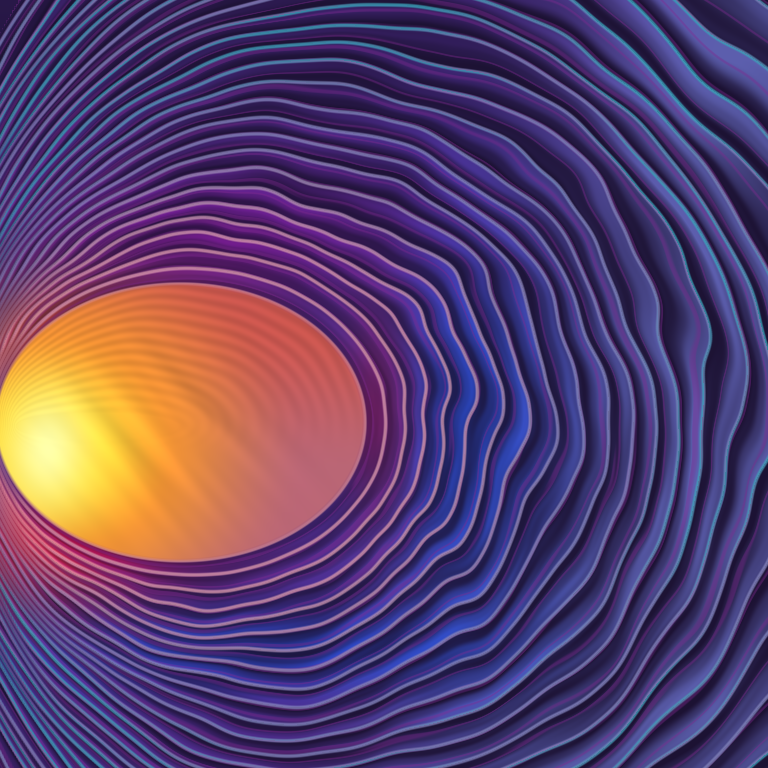
Reproduce this background procedurally as a Shadertoy shader.

```glsl
// A glowing tunnel mouth wrapped in nested, off-centre ridges.
// Each point is solved for the ellipse of a growing family that passes through
// it; that depth sets ridge edges, shading and fibres, tinted by soft glows.

const vec2 CORE = vec2(0.062, 0.415);

vec2 hashGradient(vec2 cell) {
    vec3 q = fract(cell.xyx * vec3(0.1031, 0.1030, 0.0973));
    q += dot(q, q.yzx + 33.33);
    float a = 6.2832 * fract((q.x + q.y) * q.z);
    return vec2(cos(a), sin(a));
}

float gradientNoise(vec2 p) {
    vec2 i = floor(p), f = fract(p);
    vec2 u = f * f * f * (f * (f * 6.0 - 15.0) + 10.0);
    vec2 e = vec2(1.0, 0.0);
    float a = dot(hashGradient(i), f);
    float b = dot(hashGradient(i + e), f - e);
    float c = dot(hashGradient(i + e.yx), f - e.yx);
    float d = dot(hashGradient(i + 1.0), f - 1.0);
    return mix(mix(a, b, u.x), mix(c, d, u.x), u.y);
}

float glow(vec2 p, vec2 center, vec2 size) {
    vec2 q = (p - center) / size;
    return exp(-dot(q, q));
}

// Point relative to the ellipse at a given depth; its length is 1 on the rim.
vec2 ringSpace(vec2 p, float depth) {
    vec2 center = vec2(0.235, 0.45) + depth * vec2(0.225, 0.01);
    vec2 radius = vec2(0.24, 0.18) + depth * vec2(0.28, 0.34);
    return (p - center) / radius;
}

// Bisect for the ellipse through p; zero is the rim of the opening.
float tunnelDepth(vec2 p) {
    float lo = -0.48, hi = 2.2;
    for (int i = 0; i < 21; i++) {
        float mid = 0.5 * (lo + hi);
        if (length(ringSpace(p, mid)) > 1.0) lo = mid; else hi = mid;
    }
    return 0.5 * (lo + hi);
}

// Thin line at whole phases; slope converts phase into canvas distance.
float ridgeLine(float phase, float slope, float width, float pixel) {
    float d = abs(fract(phase + 0.5) - 0.5) / slope;
    return smoothstep(width + pixel, width * 0.3, d);
}

vec3 openingColor(vec2 p, float depth) {
    float d = length((p - CORE) * vec2(1.0, 1.12));
    vec3 rose = mix(vec3(0.73, 0.40, 0.46), vec3(0.78, 0.33, 0.30),
                    smoothstep(0.38, 0.58, p.y));
    vec3 col = mix(vec3(0.95, 0.58, 0.19), rose, smoothstep(0.13, 0.34, d));
    col = mix(vec3(1.0, 0.87, 0.22), col, smoothstep(0.05, 0.17, d));
    col = mix(col, vec3(1.0, 1.0, 0.66), glow(p, CORE, vec2(0.05, 0.07)));
    // Diagonal folds and faint inner rings.
    float across = dot(p, vec2(0.74, 0.67));
    float fold = gradientNoise(vec2(across * 38.0, (p.x - p.y) * 3.0));
    col *= 1.0 + 0.22 * fold * glow(p, vec2(0.23, 0.42), vec2(0.13, 0.11));
    float rings = sin(depth * 150.0 + 4.0 * gradientNoise(p * 9.0));
    return col * (1.0 + 0.05 * rings * smoothstep(0.40, 0.56, p.y));
}

vec3 wallColor(vec2 p) {
    vec3 col = vec3(0.31, 0.17, 0.55);
    float slate = smoothstep(0.45, 0.85, p.x + 0.25 * (0.5 - p.y));
    col = mix(col, vec3(0.36, 0.37, 0.68), slate);
    float blue = glow(p, vec2(0.61, 0.43), vec2(0.13, 0.28))
               + glow(p, vec2(0.33, 0.155), vec2(0.30, 0.055));
    col = mix(col, vec3(0.13, 0.31, 0.85), min(0.8 * blue, 0.85));
    col = mix(col, vec3(0.48, 0.09, 0.57), 0.8 * glow(p, vec2(0.25, 0.69), vec2(0.27, 0.09)));
    col = mix(col, vec3(0.58, 0.13, 0.42), 0.8 * glow(p, vec2(0.49, 0.46), vec2(0.05, 0.14)));
    col = mix(col, vec3(0.76, 0.05, 0.28), glow(p, vec2(0.03, 0.28), vec2(0.20, 0.07)));
    return mix(col, vec3(0.72, 0.25, 0.22), glow(p, vec2(0.10, 0.56), vec2(0.19, 0.08)));
}

void mainImage(out vec4 fragColor, in vec2 fragCoord) {
    vec2 p = fragCoord / iResolution.xy;
    float pixel = 1.0 / iResolution.y;

    // Ridge coordinates with uneven, slightly kinked spacing.
    float depth = tunnelDepth(p);
    vec2 dir = ringSpace(p, depth);
    float outer = smoothstep(0.0, 0.25, depth);
    float phase = 18.0 * depth - 2.5 * depth * depth;
    phase += outer * (1.1 * gradientNoise(dir * 2.2 + depth * 2.5)
                    + 0.35 * gradientNoise(dir * 5.0 + depth * 4.0));
    float slope = max(length(vec2(dFdx(phase), dFdy(phase))) / pixel, 1.0);
    float band = floor(phase), f = fract(phase);
    float clarity = smoothstep(200.0, 60.0, slope);

    // Each ridge rises from ink to its lit edge, with streaks along it.
    vec3 lit = wallColor(p);
    vec3 ink = mix(vec3(0.11, 0.07, 0.20), lit * 0.7, exp(-4.5 * max(depth, 0.0)));
    float patches = gradientNoise(dir * 1.7 + band * vec2(3.7, 1.9));
    float fiber = gradientNoise(vec2(phase * 4.0, dir.x * 2.0 + dir.y * 3.0));
    float lift = smoothstep(0.12, 0.8, f) * (0.75 + 0.8 * patches) + 0.28 * fiber;
    float topShade = 1.0 - 0.5 * smoothstep(0.74, 0.95, p.y) * smoothstep(0.85, 0.5, p.x);
    vec3 col = mix(ink, lit, clamp(mix(0.5, lift, clarity) * topShade, 0.0, 1.0));

    // Fine magenta threads, then pale to teal highlights on the edges.
    float thread = ridgeLine(phase * 1.5 + 0.4 + patches * 0.0 + fiber * 0.3, slope * 1.5, 0.0016, pixel);
    col = mix(col, vec3(0.50, 0.16, 0.56), 0.4 * thread * clarity);
    vec3 edge = mix(vec3(0.83, 0.58, 0.66), vec3(0.50, 0.50, 0.72), smoothstep(0.1, 0.6, depth));
    edge = mix(edge, vec3(0.22, 0.63, 0.72), smoothstep(0.6, 0.95, depth) * smoothstep(-0.2, 0.3, patches));
    float line = ridgeLine(phase, slope, 0.0024, pixel);
    col = mix(col, edge, line * mix(0.35, 0.8, clarity));

    // Opening, its rim, and light spilling onto the nearest ridges.
    float rim = 0.004 + 1.5 * fwidth(depth);
    col = mix(col, openingColor(p, depth), smoothstep(rim, -rim, depth));
    col += vec3(0.85, 0.38, 0.08) * 0.5 * glow(p, CORE, vec2(0.10, 0.14)) * outer;
    fragColor = vec4(clamp(col, 0.0, 1.0), 1.0);
}
```
